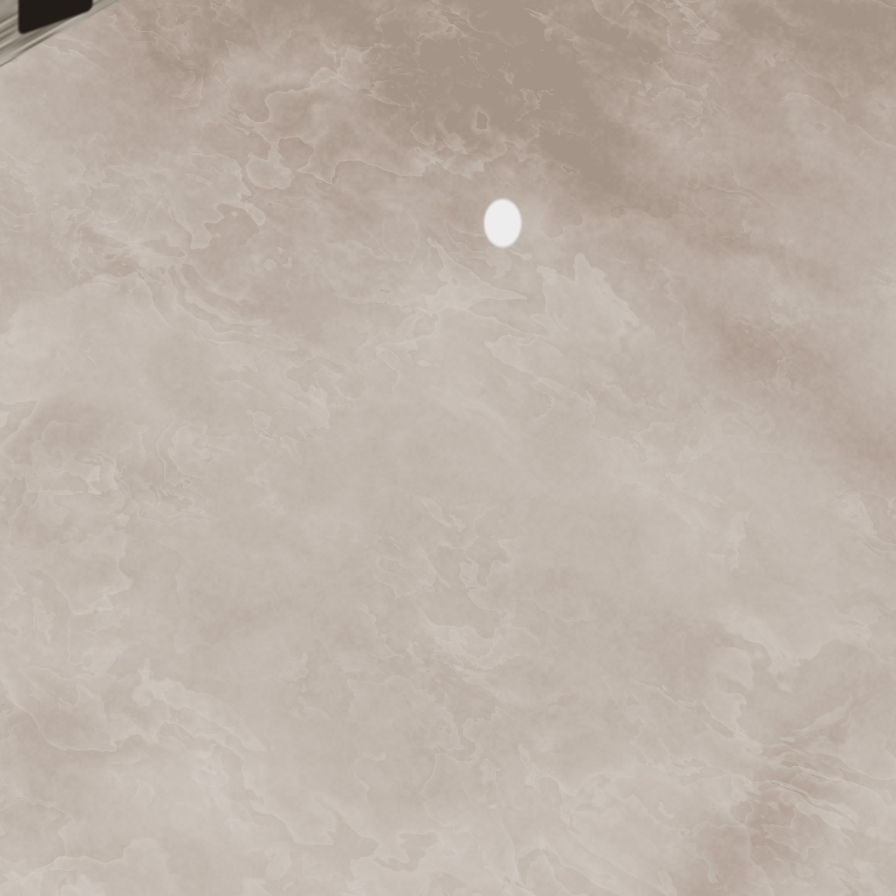
Write a WebGL 1 fragment shader that draws this texture.

```glsl
precision highp float;
// Polished beige marble floor seen at an angle: domain-warped noise makes the
// clouds, a sawtooth of that noise makes flakes with one crisp pale rim.
// Soft shadow bands, a lamp reflection and a skirting corner lie on top.

uniform vec2 u_resolution;

#define CLOUD_SCALE 4.6
#define WARP 0.75
#define CLOUD_CONTRAST 0.95
#define FLAKE_STEPS 4.5
#define FLAKE_GAIN 0.32
#define RIM_GAIN 0.24
#define BASE_TONE 0.83
#define MID_SHADE 0.14
#define TOP_SHADE 0.58
#define SHADOW_GAIN 0.48
#define GRAIN 0.11

float hash(vec2 p) {
  vec3 q = fract(p.xyx * 0.1031);
  q += dot(q, q.yzx + 33.33);
  return fract((q.x + q.y) * q.z);
}

float noise(vec2 p) {
  vec2 cell = floor(p), f = fract(p);
  f = f * f * f * (f * (f * 6.0 - 15.0) + 10.0);
  float low = mix(hash(cell), hash(cell + vec2(1.0, 0.0)), f.x);
  float high = mix(hash(cell + vec2(0.0, 1.0)), hash(cell + 1.0), f.x);
  return mix(low, high, f.y);
}

float fbm(vec2 p) {
  float sum = 0.0, amplitude = 0.5;
  for (int i = 0; i < 5; i++) {
    sum += amplitude * noise(p);
    p = mat2(1.6, 1.2, -1.2, 1.6) * p + 17.3;
    amplitude *= 0.5;
  }
  return sum;
}

vec2 warp(vec2 p) {
  return p + WARP * (vec2(fbm(p + 3.1), fbm(p + 41.7)) - 0.48) * 2.0;
}

// Sawtooth layers: x is the fading body of a flake, y its thin pale rim.
vec2 flakes(vec2 p) {
  float t = fract(fbm(warp(p)) * FLAKE_STEPS);
  float edge = smoothstep(0.0, 0.10, t);
  float patches = smoothstep(0.36, 0.66, fbm(p * 0.8 + 71.0));
  return patches * edge * vec2(pow(1.0 - t, 2.0), pow(1.0 - t, 8.0));
}

// Soft band along the line a-b, fading in from a towards b.
float shadowBand(vec2 p, vec2 a, vec2 b, float width) {
  vec2 dir = normalize(b - a), d = p - a;
  float along = dot(d, dir) / length(b - a);
  float across = (d.x * dir.y - d.y * dir.x) / width;
  return exp(-across * across) * smoothstep(-0.2, 0.8, along);
}

// Tone 0 to 1 runs from shaded brown to pale stone; above 1 is the rim light.
vec3 stoneColour(float tone) {
  vec3 c = mix(vec3(0.645, 0.582, 0.53), vec3(0.71, 0.65, 0.61), clamp(tone * 3.0, 0.0, 1.0));
  c = mix(c, vec3(0.75, 0.71, 0.67), clamp(tone * 3.0 - 1.0, 0.0, 1.0));
  c = mix(c, vec3(0.785, 0.748, 0.718), clamp(tone * 3.0 - 2.0, 0.0, 1.0));
  return mix(c, vec3(0.84, 0.81, 0.78), clamp(tone * 1.5 - 1.5, 0.0, 1.0));
}

void main() {
  vec2 uv = gl_FragCoord.xy / u_resolution;

  // Floor coordinates, compressed towards the far edge and slightly slanted.
  vec2 floorPos = vec2((uv.x - 0.5) * (1.0 + 0.35 * uv.y), uv.y * (1.15 + 0.4 * uv.y));
  floorPos.y += 0.35 * floorPos.x;
  vec2 p = floorPos * CLOUD_SCALE + 20.0;

  // Stone pattern
  float cloud = fbm(warp(p)) - 0.48;
  vec2 large = flakes(p * 1.3 + 9.0);
  vec2 small = flakes(p * 2.7 + 53.0);
  float tone = BASE_TONE + CLOUD_CONTRAST * cloud;
  tone += FLAKE_GAIN * (large.x + 0.7 * small.x - 0.22);
  tone += RIM_GAIN * (large.y + small.y);

  // Room light
  tone -= MID_SHADE * smoothstep(0.05, 0.5, uv.y);
  tone -= TOP_SHADE * smoothstep(0.6, 0.98, uv.y) * smoothstep(-0.2, 0.45, uv.x);
  tone -= SHADOW_GAIN * shadowBand(uv, vec2(0.50, 0.88), vec2(1.0, 0.48), 0.06);
  tone -= SHADOW_GAIN * shadowBand(uv, vec2(1.04, 0.32), vec2(0.78, -0.02), 0.055);
  tone += GRAIN * (noise(uv * 290.0) + noise(uv.yx * 130.0 + 7.0) - 1.0);
  vec3 colour = stoneColour(tone);

  // Lamp reflection with a faint ghost beside it
  vec2 lamp = (uv - vec2(0.561, 0.751)) / vec2(0.021, 0.027);
  float ghost = 1.0 - smoothstep(0.4, 1.3, length(lamp - vec2(1.6, 0.1)));
  colour = mix(colour, vec3(0.80, 0.77, 0.74), 0.4 * ghost);
  colour = mix(colour, vec3(0.93), 1.0 - smoothstep(0.88, 1.1, length(lamp)));

  // Skirting strip and dark foot in the upper left corner
  float rise = uv.y - 0.925 - 0.56 * uv.x;
  float streak = noise(vec2(uv.x * 25.0, rise * 260.0));
  vec3 strip = mix(vec3(0.42, 0.38, 0.33), vec3(0.72, 0.69, 0.65), streak);
  colour = mix(colour, strip, smoothstep(-0.002, 0.003, rise));
  vec2 foot = abs(uv - vec2(0.062, 1.012 + 0.35 * (uv.x - 0.062))) - vec2(0.034, 0.030);
  float footDistance = length(max(foot, 0.0)) - 0.007;
  colour = mix(colour, vec3(0.13, 0.11, 0.09), 1.0 - smoothstep(-0.002, 0.003, footDistance));

  gl_FragColor = vec4(colour, 1.0);
}
```
